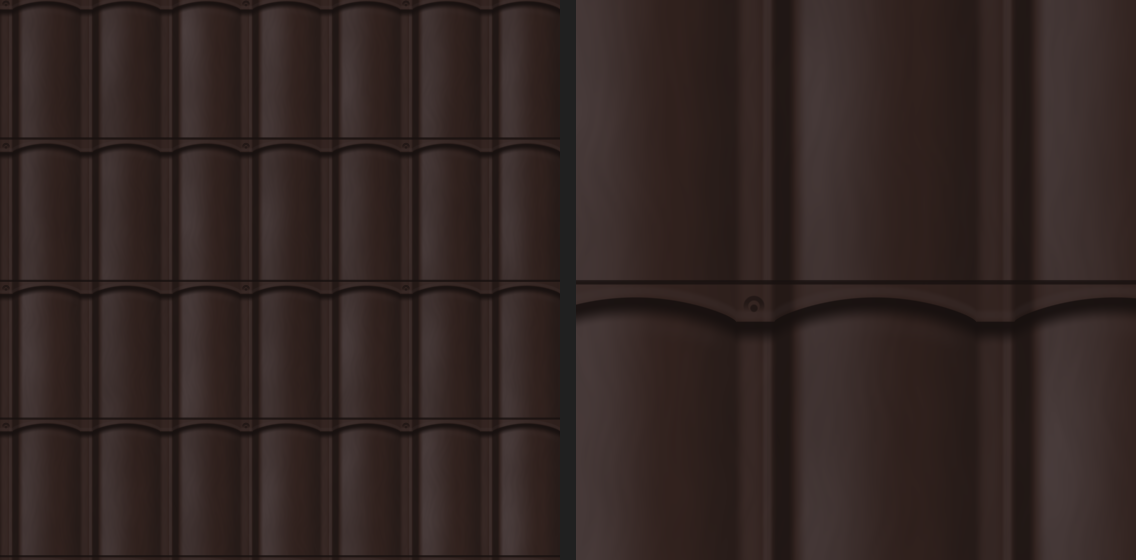
Left: the whole. Right: its middle third, enlarged.
Give the GLSL for this texture, as a Shadertoy shader.

```glsl
// Dark brown glossy roof tiles: seven rolls across, four overlapping courses down.

const float PI = 3.14159265;
const vec2 TILES = vec2(7.0, 4.0);

const vec3 CLAY   = vec3(0.190, 0.130, 0.115);
const vec3 SHEEN  = vec3(0.272, 0.222, 0.218);
const vec3 GROOVE = vec3(0.140, 0.100, 0.090);
const vec3 SHADE  = vec3(0.090, 0.063, 0.058);

float hash(vec2 p) {
    return fract(sin(dot(p, vec2(127.1, 311.7))) * 4375.85);
}

vec2 gradientAt(vec2 cell) {
    float angle = 2.0 * PI * hash(cell);
    return vec2(cos(angle), sin(angle));
}

float gradientNoise(vec2 p) {
    vec2 i = floor(p), f = fract(p);
    vec2 w = f * f * f * (f * (f * 6.0 - 15.0) + 10.0);
    vec2 e = vec2(1.0, 0.0);
    float a = dot(gradientAt(i), f);
    float b = dot(gradientAt(i + e.xy), f - e.xy);
    float c = dot(gradientAt(i + e.yx), f - e.yx);
    float d = dot(gradientAt(i + e.xx), f - e.xx);
    return mix(mix(a, b, w.x), mix(c, d, w.x), w.y);
}

// Soft band between two positions.
float band(float lo, float hi, float soft, float x) {
    return smoothstep(lo - soft, lo + soft, x) * (1.0 - smoothstep(hi - soft, hi + soft, x));
}

// Shading across one roll: u = 0 is the raised edge of the side joint.
vec3 rollColor(float u, float sheenAmount) {
    float gloss = smoothstep(0.10, 0.17, u) * (1.0 - smoothstep(0.19, 0.62, u));
    vec3 color = mix(CLAY, SHEEN, gloss * sheenAmount);
    color = mix(color, GROOVE, 0.75 * smoothstep(0.62, 0.86, u) * (1.0 - smoothstep(0.86, 0.91, u)));
    color = mix(color, GROOVE * 0.92, band(0.025, 0.105, 0.018, u));
    color = mix(color, SHEEN, 0.25 * band(0.89, 0.97, 0.03, u));
    float edge = min(u, 1.0 - u);
    return mix(color, SHEEN, 0.45 * (1.0 - smoothstep(0.008, 0.026, edge)));
}

// Depth of the overlapping lip: shallow over the roll, deep in the valley.
float lipDepth(float u) {
    float arch = clamp((u - 0.03) / 0.84, 0.0, 1.0);
    return mix(0.094, 0.036, pow(max(sin(PI * arch), 0.0), 0.7));
}

// Small round fixing with a dark upper rim and core.
vec3 addNail(vec3 color, vec2 offset, float aa) {
    float radius = length(offset);
    float rim = 1.0 - smoothstep(0.0008, 0.0014 + aa, abs(radius - 0.0048));
    color = mix(color, SHADE, 0.6 * rim * smoothstep(-0.004, 0.003, offset.y));
    float core = 1.0 - smoothstep(0.0022 - aa, 0.0022 + aa, length(offset + vec2(0.0, 0.0012)));
    return mix(color, SHADE, 0.65 * core);
}

void mainImage(out vec4 fragColor, in vec2 fragCoord) {
    vec2 p = fragCoord / iResolution.xy;
    float aa = 1.0 / iResolution.y;
    float top = 1.0 - p.y;

    // Tile coordinates, with slightly uneven course heights
    vec2 q = vec2(p.x * TILES.x - 0.13,
                  top * TILES.y + 0.0105 + 0.016 * cos(2.0 * PI * top));
    vec2 cell = floor(q);
    vec2 local = fract(q);
    vec2 tile = vec2(mod(cell.x, TILES.x), mod(cell.y, TILES.y));
    float u = local.x, down = local.y;
    float rowAA = aa * TILES.y;

    // Glazed body, with small changes from tile to tile
    float vary = hash(tile + 3.0) - 0.5;
    float cloud = gradientNoise(p * vec2(18.0, 9.0));
    float sheenAmount = 0.86 + 0.20 * vary + 0.22 * cloud + 0.10 * sin(PI * down);
    vec3 body = rollColor(u, sheenAmount) * (1.0 + 0.05 * vary);

    // Fine wavy grain running down the slope
    float bend = gradientNoise(p * vec2(14.0, 20.0));
    float grain = gradientNoise(vec2(p.x * 170.0 + 3.0 * bend, p.y * 28.0));
    body *= 1.0 + 0.04 * grain + 0.03 * cloud;

    // Shadow below the lip, then a faint rounded shoulder
    float below = down - lipDepth(u);
    float lipShadow = 1.0 - smoothstep(0.012, 0.060, below);
    float shoulder = band(0.055, 0.085, 0.02, below) * band(0.15, 0.80, 0.06, u);
    vec3 color = mix(body, SHEEN, 0.10 * shoulder);
    color = mix(color, SHADE, 0.92 * lipShadow);

    // Lip of the upper course, lighter toward its lower edge
    vec3 lip = mix(CLAY * 1.04, body, 0.45);
    lip = mix(lip, SHEEN, 0.22 * band(-0.026, -0.006, 0.007, below));
    lip *= 1.0 - 0.15 * band(0.02, 0.11, 0.02, u);
    float lipMask = 1.0 - smoothstep(-rowAA, rowAA, below);
    color = mix(color, lip, lipMask);

    // Thin crease above the lip
    float crease = min(down, 1.0 - down);
    color = mix(color, SHADE, 0.8 * (1.0 - smoothstep(0.003, 0.005 + rowAA, crease)));

    // Fixings at every joint between wider panels
    if (tile.x > 0.0 && mod(tile.x, 2.0) < 0.5) {
        vec2 offset = vec2(u - 0.945, 0.057 - down) / TILES;
        color = addNail(color, offset, aa);
    }

    fragColor = vec4(color, 1.0);
}
```
